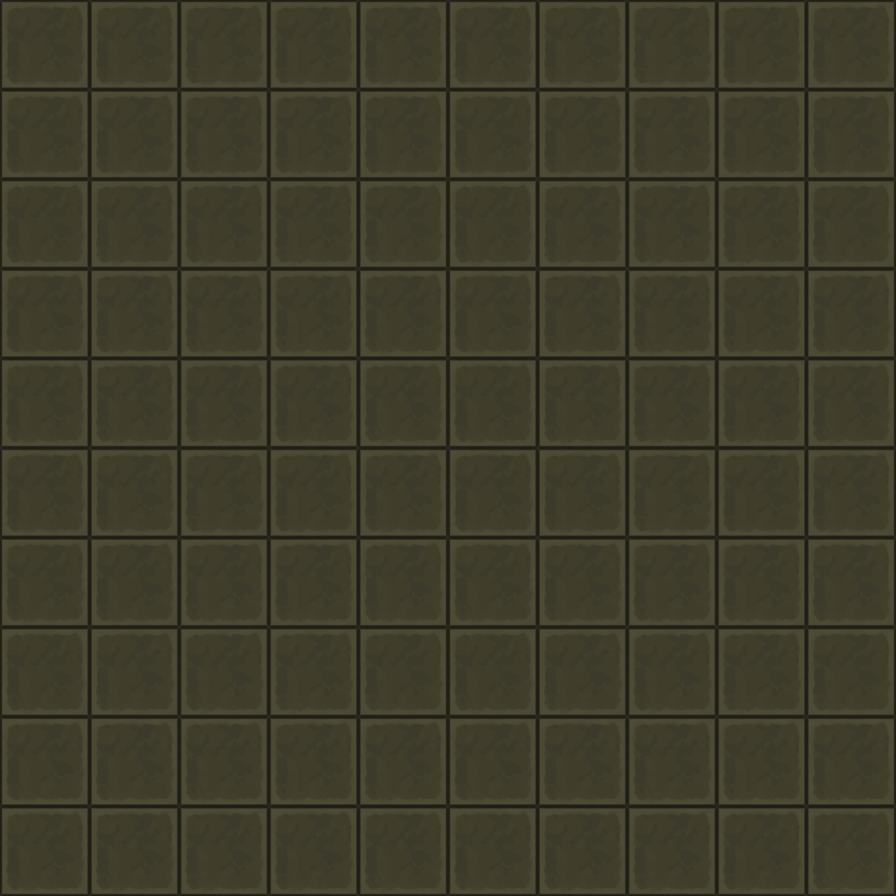
Reproduce this texture procedurally as a three.js fragment shader.

```glsl
// Draws a grid of dark olive square tiles with worn centre panels and thin grooves.
varying vec2 vUv;

const float TILES = 10.0;           // repeats across and down
const float PANEL_HALF = 0.415;     // sizes below are in tile units
const float PANEL_RADIUS = 0.09;
const float GROOVE_CORE = 0.010;
const float GROOVE_EDGE = 0.034;

const vec3 GROOVE_COLOR = vec3(0.125, 0.122, 0.086);
const vec3 FRAME_COLOR = vec3(0.300, 0.290, 0.208);
const vec3 PANEL_COLOR = vec3(0.250, 0.240, 0.170);
const vec3 STAIN_COLOR = vec3(0.236, 0.229, 0.163);
const vec3 WORN_COLOR = vec3(0.266, 0.256, 0.182);

// Pseudo-random unit gradient for a lattice point
vec2 gradient(vec2 lattice, float seed) {
  float h = fract(sin(dot(lattice, vec2(127.1, 311.7)) + seed * 17.3) * 4375.85);
  float angle = 6.28318 * h;
  return vec2(cos(angle), sin(angle));
}

// Gradient noise that wraps after a whole number of lattice cells
float wrappedNoise(vec2 p, float period, float seed) {
  vec2 i = floor(p);
  vec2 f = p - i;
  vec2 w = f * f * f * (f * (f * 6.0 - 15.0) + 10.0);
  vec2 lo = mod(i, period);
  vec2 hi = mod(i + 1.0, period);
  float a = dot(gradient(lo, seed), f);
  float b = dot(gradient(vec2(hi.x, lo.y), seed), f - vec2(1.0, 0.0));
  float c = dot(gradient(vec2(lo.x, hi.y), seed), f - vec2(0.0, 1.0));
  float d = dot(gradient(hi, seed), f - vec2(1.0));
  return mix(mix(a, b, w.x), mix(c, d, w.x), w.y);
}

// Layered noise over one tile
float layeredNoise(vec2 tile, float period, float seed) {
  float sum = 0.0;
  float amplitude = 1.0;
  for (int k = 0; k < 3; k++) {
    sum += amplitude * wrappedNoise(tile * period, period, seed + float(k));
    period *= 2.0;
    amplitude *= 0.5;
  }
  return sum;
}

float roundedBox(vec2 p, float halfSize, float radius) {
  vec2 q = abs(p) - halfSize + radius;
  return length(max(q, 0.0)) + min(max(q.x, q.y), 0.0) - radius;
}

// Flat patches of stain and wear inside the panel
vec3 panelColor(vec2 tile) {
  float stain = layeredNoise(tile, 4.0, 3.0) + 0.25 * (tile.y - 0.5);
  float wear = layeredNoise(tile, 5.0, 11.0) - 0.2 * (tile.y - 0.5);
  vec3 color = mix(PANEL_COLOR, STAIN_COLOR, smoothstep(0.02, 0.12, stain));
  return mix(color, WORN_COLOR, 0.6 * smoothstep(0.18, 0.28, wear));
}

void main() {
  vec2 tile = fract(vUv * TILES);
  vec2 centered = tile - 0.5;
  vec2 toEdge = 0.5 - abs(centered);

  // Raised frame with faint mottling
  float mottling = layeredNoise(tile, 6.0, 23.0);
  vec3 color = FRAME_COLOR * (1.0 + 0.04 * mottling);

  // Panel with a ragged, rounded outline and a soft halo
  float ragged = 0.030 * layeredNoise(tile, 10.0, 7.0);
  float panel = roundedBox(centered, PANEL_HALF, PANEL_RADIUS) + ragged;
  color = mix(color, PANEL_COLOR, 0.25 * (1.0 - smoothstep(0.0, 0.035, panel)));
  color = mix(color, panelColor(tile), 1.0 - smoothstep(-0.014, 0.012, panel));

  // Grooves, slightly paler where they cross
  float groove = 1.0 - smoothstep(GROOVE_CORE, GROOVE_EDGE, min(toEdge.x, toEdge.y));
  float crossing = 1.0 - smoothstep(0.010, 0.040, length(toEdge));
  vec3 grooveColor = mix(GROOVE_COLOR, PANEL_COLOR, 0.3 * crossing);
  color = mix(color, grooveColor, groove);

  gl_FragColor = vec4(color, 1.0);
}
```
